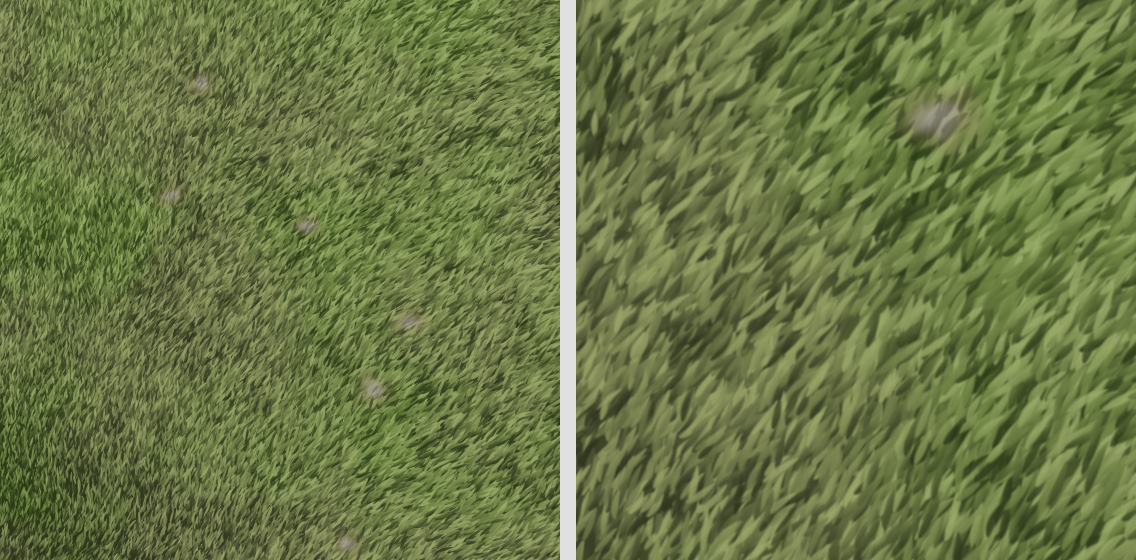
Left, the full canvas; right, a detail of the centre.
A three.js fragment shader for this texture:

```glsl
// Sunlit lawn of short leaning grass blades with dry patches and a few bare spots.
#define CELL 0.019
#define LAYERS 13
#define HALF_LENGTH 0.0175
#define HALF_WIDTH 0.0024
#define EDGE 0.0013
#define SPOTS 6
#define DARK vec3(0.16, 0.23, 0.08)
#define MID vec3(0.42, 0.515, 0.245)
#define LIGHT vec3(0.60, 0.68, 0.41)
#define DRY vec3(0.98, 1.03, 0.66)
#define TAN vec3(0.53, 0.49, 0.34)
#define STONE vec3(0.64, 0.62, 0.59)

varying vec2 vUv;

vec3 hash3(vec3 p) {
  p = fract(p * vec3(0.1031, 0.1030, 0.0973));
  p += dot(p, p.yxz + 33.33);
  return fract((p.xxy + p.yxx) * p.zyx);
}

float noise(vec2 p) {
  vec2 i = floor(p);
  vec2 f = fract(p);
  f = f * f * (3.0 - 2.0 * f);
  float a = hash3(vec3(i, 7.0)).x;
  float b = hash3(vec3(i + vec2(1.0, 0.0), 7.0)).x;
  float c = hash3(vec3(i + vec2(0.0, 1.0), 7.0)).x;
  float d = hash3(vec3(i + 1.0, 7.0)).x;
  return mix(mix(a, b, f.x), mix(c, d, f.x), f.y);
}

float fbm(vec2 p) {
  float sum = 0.0;
  float weight = 0.5;
  for (int i = 0; i < 4; i++) {
    sum += weight * noise(p);
    p = p * 2.03 + 17.0;
    weight *= 0.5;
  }
  return sum / 0.94;
}

// Dark to light grass ramp
vec3 grassTone(float t) {
  vec3 c = mix(DARK, MID, smoothstep(-0.1, 0.5, t));
  return mix(c, LIGHT, smoothstep(0.42, 1.05, t));
}

// Blades stand upright on the left and lean over on the right
float leanAngle(vec2 p) {
  return mix(1.3, 0.68, smoothstep(0.0, 0.95, p.x + 0.12 * (0.5 - p.y)))
    + 0.5 * (noise(p * 7.0 + 20.0) - 0.5);
}

// One layer of scattered blades painted over the colour below
vec3 paintBlades(vec3 col, vec2 p, float layer, float lean, float bias) {
  vec2 offset = hash3(vec3(layer, 3.0, 11.0)).xy;
  vec2 q = p / CELL + offset + 20.0;
  vec2 cell = floor(q);
  float size = mix(0.72, 1.08, smoothstep(0.1, 0.8, p.x));
  for (int y = -1; y <= 1; y++) {
    for (int x = -1; x <= 1; x++) {
      vec2 id = cell + vec2(float(x), float(y));
      vec3 place = hash3(vec3(id, layer + 1.0));
      vec3 look = hash3(vec3(id, layer + 41.0));
      vec2 d = (q - id - place.xy) * CELL;
      float angle = lean + (place.z - 0.5) * 0.85;
      vec2 along = vec2(cos(angle), sin(angle));
      float t = dot(d, along) / (HALF_LENGTH * size * mix(0.6, 1.0, look.y));
      float side = dot(d, vec2(-along.y, along.x)) + (look.z - 0.5) * 0.004 * t * t;
      float width = HALF_WIDTH * size * (1.0 - t * t) * (1.0 - 0.3 * t);
      float mask = 1.0 - smoothstep(-EDGE, EDGE, abs(side) - width);
      mask *= smoothstep(1.0, 0.75, abs(t));
      float tone = look.x * 1.05 - 0.02 + bias + 0.12 * t + 30.0 * side;
      col = mix(col, grassTone(tone), mask * 0.82);
    }
  }
  return col;
}

// Soft ragged bare spots: tan rim in x, pale core in y
vec2 bareSpots(vec2 p) {
  vec2 cover = vec2(0.0);
  vec2 ragged = p + 0.03 * (vec2(fbm(p * 30.0), fbm(p * 30.0 + 50.0)) - 0.5);
  for (int i = 0; i < SPOTS; i++) {
    vec3 h = hash3(vec3(float(i) + 2.0, 19.0, 5.0));
    float r = length((ragged - h.xy) * vec2(1.0, 1.25)) / mix(0.022, 0.04, h.z);
    cover = max(cover, vec2(1.0 - smoothstep(0.3, 1.6, r), 1.0 - smoothstep(0.1, 0.75, r)));
  }
  return cover;
}

void main() {
  vec2 p = vUv;

  // Broad light, shade and clumps
  float shade = 1.0 - smoothstep(0.0, 0.5, length(p * vec2(1.2, 1.0)));
  float bias = 0.34 * (fbm(p * 24.0) - 0.5) + 0.16 * (fbm(p * 4.0 + 9.0) - 0.5)
    - 0.24 * shade + 0.07 * (p.y - 0.4);

  // Grass, painted from the ground up
  float lean = leanAngle(p);
  vec3 col = grassTone(0.14 + bias);
  for (int i = 0; i < LAYERS; i++) {
    col = paintBlades(col, p, float(i), lean, bias);
  }

  // Dry straw drifting through the lower middle
  float luma = dot(col, vec3(0.3, 0.59, 0.11));
  float band = exp(-16.0 * pow(p.x - 0.48 + 0.3 * p.y, 2.0)) * (1.0 - 0.6 * p.y);
  float dry = smoothstep(0.35, 0.95, fbm(p * 5.0 + 31.0) + 0.35 * band);
  col = mix(col, luma * DRY, 0.85 * dry);

  // Bare earth keeps some of the blade relief
  vec2 bare = bareSpots(p);
  float relief = 0.6 + 0.85 * luma;
  col = mix(col, TAN * relief, 0.55 * bare.x);
  col = mix(col, STONE * relief, 0.75 * bare.y);

  gl_FragColor = vec4(col, 1.0);
}
```
